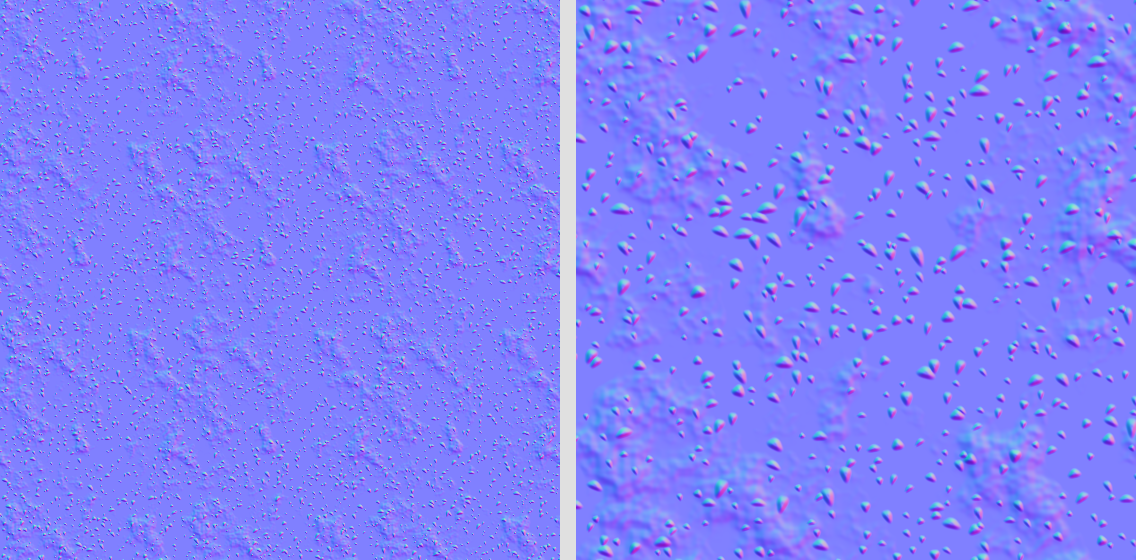
Left, the full canvas; right, a detail of the centre.
A WebGL 2 fragment shader for this texture map:

```glsl
#version 300 es
precision highp float;

uniform vec2 u_resolution;
out vec4 fragColor;

const float TAU = 6.2831853;

// Soft patches, in a tile that repeats across the canvas
const float TILES = 3.0;
const float PATCH_FREQ = 4.0;
const float DETAIL_FREQ = 8.0;
const float DETAIL_FADE = 0.56;
const float DETAIL_DEPTH = 1.1;
const float PATCH_HEIGHT = 0.0019;
const float PATCH_LOW = -0.04;
const float PATCH_HIGH = 0.62;
const float EDGE_RAGGEDNESS = 0.6;

// Raised grains
const float GRAIN_CELLS = 96.0;
const float GRAIN_CHANCE = 0.53;
const float GRAIN_RADIUS_MIN = 0.0013;
const float GRAIN_RADIUS_MAX = 0.0031;
const float GRAIN_STRETCH = 2.0;
const float GRAIN_STEEPNESS = 0.88;
const float GRAIN_WOBBLE = 0.12;

// Half width of the slope filter, in canvas units
const float SLOPE_STEP = 0.0008;

uint mixBits(uint n) {
    n = (n ^ (n >> 16)) * 0x7feb352du;
    n = (n ^ (n >> 15)) * 0x846ca68bu;
    return n ^ (n >> 16);
}

float hash(vec2 cell, uint seed) {
    uvec2 c = uvec2(ivec2(cell) + 4096);
    uint bits = mixBits(c.x + mixBits(c.y + mixBits(seed)));
    return float(bits >> 8) / 16777216.0;
}

float cornerRamp(vec2 cell, vec2 corner, vec2 local, float period, uint seed) {
    float angle = TAU * hash(mod(cell + corner, period), seed);
    return dot(vec2(cos(angle), sin(angle)), local - corner);
}

// Gradient noise that repeats after period cells
float gradientNoise(vec2 p, float period, uint seed) {
    vec2 cell = floor(p);
    vec2 f = fract(p);
    vec2 w = f * f * f * (f * (f * 6.0 - 15.0) + 10.0);
    float a = cornerRamp(cell, vec2(0, 0), f, period, seed);
    float b = cornerRamp(cell, vec2(1, 0), f, period, seed);
    float c = cornerRamp(cell, vec2(0, 1), f, period, seed);
    float d = cornerRamp(cell, vec2(1, 1), f, period, seed);
    return mix(mix(a, b, w.x), mix(c, d, w.x), w.y);
}

float fbm(vec2 p, float freq, int octaves, uint seed) {
    float sum = 0.0;
    float amplitude = 1.0;
    for (int i = 0; i < octaves; i++) {
        sum += amplitude * gradientNoise(p * freq, freq, seed + uint(i));
        freq *= 2.0;
        amplitude *= DETAIL_FADE;
    }
    return sum;
}

// Rough patches; the integer shear slants them and keeps the tile seamless
float patchHeight(vec2 uv) {
    vec2 p = uv * TILES;
    vec2 slanted = vec2(p.x, p.x + p.y);
    float detail = fbm(p, DETAIL_FREQ, 4, 11u);
    float broad = gradientNoise(slanted * PATCH_FREQ, PATCH_FREQ, 7u);
    float mask = smoothstep(PATCH_LOW, PATCH_HIGH, broad + EDGE_RAGGEDNESS * detail);
    return PATCH_HEIGHT * mask * (1.0 + DETAIL_DEPTH * detail);
}

// Small uneven domes scattered over a jittered grid
float grainHeight(vec2 uv) {
    vec2 p = uv * GRAIN_CELLS;
    vec2 home = floor(p);
    float height = 0.0;
    for (int y = -1; y <= 1; y++) {
        for (int x = -1; x <= 1; x++) {
            vec2 cell = home + vec2(x, y);
            if (hash(cell, 21u) > GRAIN_CHANCE) continue;
            vec2 center = cell + vec2(hash(cell, 22u), hash(cell, 23u));
            vec2 offset = (p - center) / GRAIN_CELLS;
            float size = hash(cell, 24u);
            float radius = mix(GRAIN_RADIUS_MIN, GRAIN_RADIUS_MAX, size * size);
            float turn = TAU * hash(cell, 25u);
            vec2 axis = vec2(cos(turn), sin(turn));
            vec2 q = vec2(dot(offset, axis), dot(offset, vec2(-axis.y, axis.x))) / radius;
            q.x /= mix(1.0, GRAIN_STRETCH, hash(cell, 26u));
            float lobes = sin(3.0 * atan(q.y, q.x + 1e-5) + turn);
            float d = length(q) * (1.0 + GRAIN_WOBBLE * lobes);
            float dome = 1.0 - smoothstep(0.2, 1.2, d);
            height = max(height, GRAIN_STEEPNESS * radius * dome);
        }
    }
    return height;
}

float surfaceHeight(vec2 uv) {
    return patchHeight(uv) + grainHeight(uv);
}

void main() {
    vec2 uv = gl_FragCoord.xy / u_resolution;
    vec2 dx = vec2(SLOPE_STEP, 0.0);
    vec2 dy = vec2(0.0, SLOPE_STEP);

    // Slope to normal, then normal to colour
    vec2 rise = vec2(surfaceHeight(uv + dx) - surfaceHeight(uv - dx),
                     surfaceHeight(uv + dy) - surfaceHeight(uv - dy));
    vec3 normal = normalize(vec3(-rise / (2.0 * SLOPE_STEP), 1.0));
    fragColor = vec4(normal * 0.5 + 0.5, 1.0);
}
```
